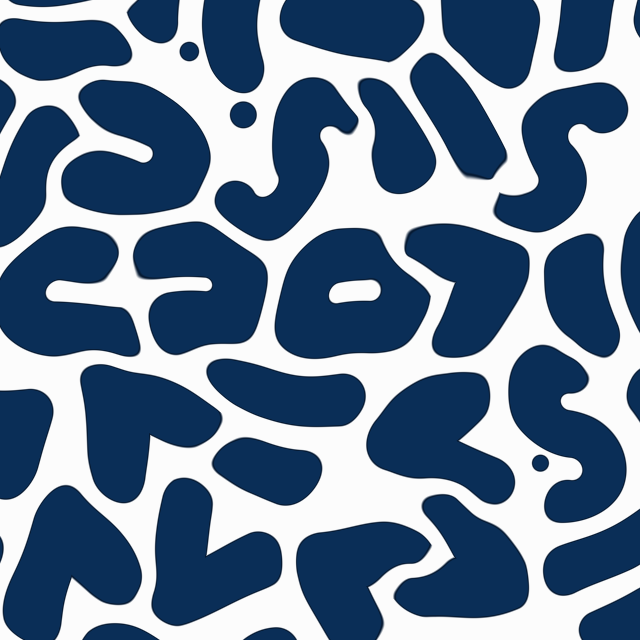
A three.js fragment shader for this pattern:

```glsl
// Packed hand-cut navy shapes on white: bars, bends, rings, chevrons and waves.
// Each brick cell owns one random stroke skeleton; strokes swell to a set width but
// stop short of their neighbours (rounded Voronoi gap). Dots fill leftover voids.
#define GRID 4.6          // glyph cells across the canvas
#define STROKE 0.212      // stroke half width, in cells
#define GAP 0.10          // white channel between glyphs, in cells
#define ROUNDING 16.0     // higher gives sharper corners at channels
#define WOBBLE 0.055      // hand-cut waviness, in cells
#define DOT_GRID 9.0      // dot candidates across the canvas
#define DOT_RADIUS 0.021  // largest dot, in canvas units
#define EDGE 0.0013       // half width of the soft edge
#define RIM 0.0026        // darker outline width
#define SEED 7.0

varying vec2 vUv;

const vec3 PAPER = vec3(0.99);
const vec3 NAVY = vec3(0.04, 0.18, 0.34);
const vec3 RIM_NAVY = vec3(0.02, 0.10, 0.20);

vec3 hash3(vec2 p) {
  vec3 q = fract(vec3(p.xyx + SEED) * vec3(0.1031, 0.1030, 0.0973));
  q += dot(q, q.yxz + 33.33);
  return fract((q.xxy + q.yzz) * q.zyx);
}

float segment(vec2 p, vec2 a, vec2 b) {
  vec2 pa = p - a, ba = b - a;
  return length(pa - ba * clamp(dot(pa, ba) / dot(ba, ba), 0.0, 1.0));
}

// Upper half circle of radius r, centred at the origin.
float arch(vec2 p, float r) {
  return p.y > 0.0 ? abs(length(p) - r) : length(vec2(abs(p.x) - r, p.y));
}

float smoothMax(float a, float b, float k) {
  float h = max(k - abs(a - b), 0.0) / k;
  return max(a, b) + h * h * k * 0.25;
}

// Distance to the skeleton of one glyph, chosen by kind in 0..1.
float skeleton(vec2 p, float kind, float vary) {
  if (kind < 0.20) {  // two bars
    float left = segment(p, vec2(-0.28, -0.38), vec2(-0.28, 0.38));
    return min(left, segment(p, vec2(0.28, -0.36), vec2(0.28, 0.38 - 0.35 * vary)));
  }
  if (kind < 0.48) {  // bend with uneven legs
    p.y -= 0.1;
    float legs = min(segment(p, vec2(-0.28, 0.0), vec2(-0.28, -0.46)),
                     segment(p, vec2(0.28, 0.0), vec2(0.28, -0.08 - 0.38 * vary)));
    return min(legs, arch(p, 0.28));
  }
  if (kind < 0.62) {  // oval ring
    float tall = 0.04 + 0.14 * vary;
    return abs(segment(p, vec2(0.0, -tall), vec2(0.0, tall)) - 0.27);
  }
  if (kind < 0.78)    // chevron
    return segment(vec2(abs(p.x), p.y), vec2(0.0, -0.3), vec2(0.34, 0.32));
  if (kind < 0.94)    // wave
    return min(arch(p - vec2(0.25, 0.0), 0.25), arch(-p - vec2(0.25, 0.0), 0.25)) + 0.03;
  return length(max(abs(p) - 0.16, 0.0));  // rounded block
}

// Signed distance to the glyphs, in canvas units; negative is ink.
float glyphs(vec2 uv) {
  vec2 p = uv * GRID;
  p += WOBBLE * (sin(p.yx * 3.1 + vec2(0.4, 2.0)) + 0.5 * sin(p.yx * 5.7 + p * 1.3));
  float nearest = 9.0, others = 0.0;
  for (int j = -1; j <= 1; j++) {
    float row = floor(p.y) + float(j);
    float shift = 0.5 * mod(row, 2.0);
    for (int i = -1; i <= 1; i++) {
      vec2 id = vec2(floor(p.x + shift) + float(i), row);
      vec3 h = hash3(id), g = hash3(id + 41.0);
      vec2 q = p - id - vec2(0.5 - shift, 0.5) - 0.2 * (g.xy - 0.5);
      float turn = floor(h.y * 4.0) * 1.5708 + (g.z - 0.5) * 1.3;
      float c = cos(turn), s = sin(turn);
      float d = skeleton(mat2(c, s, -s, c) * q, h.x, h.z);
      others += exp(-ROUNDING * max(d, nearest));
      nearest = min(d, nearest);
    }
  }
  float runnerUp = -log(others + 1e-9) / ROUNDING;
  float width = STROKE + 0.018 * sin(p.x * 2.3 + 1.7 * sin(p.y * 1.9));
  return smoothMax(nearest - width, 0.5 * (nearest - runnerUp + GAP), 0.07) / GRID;
}

// Round dots kept only where the glyphs leave enough room.
float dots(vec2 uv) {
  vec2 id = floor(uv * DOT_GRID);
  vec2 centre = (id + 0.5 + 0.5 * (hash3(id + 90.0).xy - 0.5)) / DOT_GRID;
  float radius = min(glyphs(centre) - 0.011, DOT_RADIUS);
  return radius > 0.012 ? length(uv - centre) - radius : 1.0;
}

void main() {
  float d = min(glyphs(vUv), dots(vUv));
  vec3 ink = mix(RIM_NAVY, NAVY, smoothstep(0.5 * RIM, RIM, -d));
  gl_FragColor = vec4(mix(ink, PAPER, smoothstep(-EDGE, EDGE, d)), 1.0);
}
```
